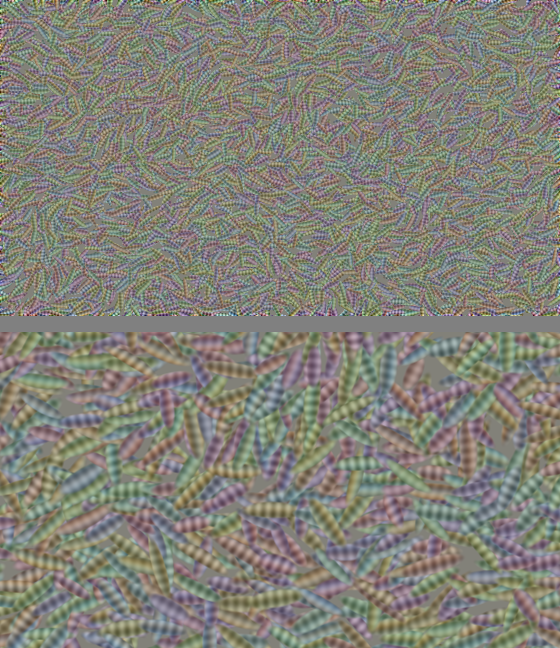
Top: the whole. Bottom: its middle third, enlarged.
Write a WebGL 2 fragment shader that draws this texture.

```glsl
#version 300 es
precision highp float;

uniform vec2 u_resolution;
out vec4 fragColor;

const float TAU = 6.28319;
const float CELLS = 24.0;          // grain cells per canvas height
const int GRAINS_PER_CELL = 6;
const vec3 BASE = vec3(0.511, 0.504, 0.475);

vec3 hash3(vec3 p) {
    p = fract(p * vec3(0.1031, 0.1030, 0.0973));
    p += dot(p, p.yxz + 33.33);
    return fract((p.xxy + p.yxx) * p.zyx);
}

vec2 gradientAt(vec2 cell, float seed) {
    float a = TAU * hash3(vec3(cell + 50.0, seed)).x;
    return vec2(cos(a), sin(a));
}

float gradientNoise(vec2 p, float seed) {
    vec2 i = floor(p);
    vec2 f = p - i;
    vec2 w = f * f * f * (f * (f * 6.0 - 15.0) + 10.0);
    vec2 e = vec2(1.0, 0.0);
    float a = dot(gradientAt(i, seed), f);
    float b = dot(gradientAt(i + e.xy, seed), f - e.xy);
    float c = dot(gradientAt(i + e.yx, seed), f - e.yx);
    float d = dot(gradientAt(i + e.xx, seed), f - e.xx);
    return mix(mix(a, b, w.x), mix(c, d, w.x), w.y);
}

// Mostly level flow, rising to the right, with broad and small swirls
float flowAngle(vec2 p) {
    return 0.2 + 2.0 * gradientNoise(p * 4.0, 3.0) + 1.9 * gradientNoise(p * 10.0, 7.0);
}

vec3 hueTint(float hue) {
    return vec3(0.055, 0.06, 0.085) * cos(TAU * (hue + vec3(0.0, 0.36, 0.68)));
}

// Colour offset inside a stroke: bands along it, fine rungs across it
vec3 strokeColor(vec2 q, vec3 rnd) {
    vec3 fringe = vec3(-0.5, 0.0, 0.5) * (rnd.z * 2.0 - 1.0);
    vec3 bands = cos(TAU * (q.y / 0.016 + rnd.x) + fringe);
    float rungs = cos(TAU * (q.x / 0.0105 + 45.0 * q.y * (rnd.z - 0.5) + rnd.z));
    float rungGain = 0.03 + 0.08 * rnd.x;
    return 0.115 * bands + rungGain * rungs + hueTint(rnd.y);
}

// Bent, tapered stroke mask
float strokeMask(vec2 q, vec2 halfSize) {
    vec2 s = q / halfSize;
    return smoothstep(0.0, 0.55, 1.0 - dot(s, s));
}

vec3 layStrokes(vec2 p) {
    vec3 color = vec3(0.0);
    vec2 home = floor(p * CELLS);
    for (int y = -1; y <= 1; y++)
    for (int x = -1; x <= 1; x++) {
        vec2 cell = home + vec2(x, y);
        float flow = flowAngle((cell + 0.5) / CELLS);
        for (int k = 0; k < GRAINS_PER_CELL; k++) {
            vec3 place = hash3(vec3(cell + 11.0, float(k) + 1.0));
            vec3 look = hash3(vec3(cell + 83.0, float(k) + 21.0));

            // A few grains run crosswise to give a woven look
            float cross = step(0.86, look.z) * TAU * 0.25;
            float angle = flow + (place.z - 0.5) * 1.1 + cross;
            vec2 dir = vec2(cos(angle), sin(angle));
            vec2 d = p - (cell + place.xy) / CELLS;
            vec2 q = vec2(dot(d, dir), dot(d, vec2(-dir.y, dir.x)));
            q.y += (look.x - 0.5) * 5.0 * q.x * q.x;

            vec2 halfSize = vec2(mix(0.022, 0.038, look.y), mix(0.007, 0.011, place.z));
            color = mix(color, strokeColor(q, look), 0.9 * strokeMask(q, halfSize));
        }
    }
    return color;
}

void main() {
    vec2 p = gl_FragCoord.xy / u_resolution.y;
    vec2 size = vec2(u_resolution.x / u_resolution.y, 1.0);

    // Stronger contrast in a thin rim along the border
    vec2 toEdge = min(p, size - p);
    float rim = exp(-min(toEdge.x, toEdge.y) / 0.009);
    vec3 color = BASE + layStrokes(p) * (1.0 + 1.3 * rim);
    fragColor = vec4(clamp(color, 0.0, 1.0), 1.0);
}
```
